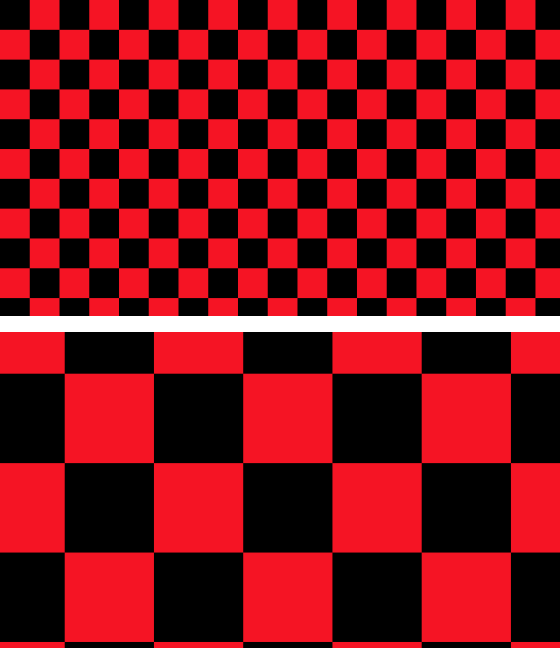
Top, the full canvas; bottom, a detail of the centre.
Reproduce this pattern procedurally as a Shadertoy shader.

```glsl
const vec2 CELL_SIZE = vec2(0.09414, 0.09433); // in canvas heights
const vec3 BLACK = vec3(0.0);
const vec3 RED = vec3(0.96, 0.08, 0.14);

// Signed distance to the nearest cell edge: positive in even cells
vec2 edgeDistance(vec2 grid) {
    return 2.0 * abs(fract(0.5 * grid - 0.25) - 0.5) - 0.5;
}

// Box-filtered checkerboard: 0 in even squares, 1 in odd squares
float checker(vec2 grid, vec2 pixelSize) {
    vec2 side = clamp(2.0 * edgeDistance(grid) / pixelSize, -1.0, 1.0);
    return 0.5 - 0.5 * side.x * side.y;
}

void mainImage(out vec4 fragColor, in vec2 fragCoord) {
    // Whole squares start at the top left corner
    vec2 fromTopLeft = vec2(fragCoord.x, iResolution.y - fragCoord.y);
    vec2 grid = fromTopLeft / iResolution.y / CELL_SIZE;
    vec2 pixelSize = 1.0 / (iResolution.y * CELL_SIZE);

    fragColor = vec4(mix(BLACK, RED, checker(grid, pixelSize)), 1.0);
}
```
